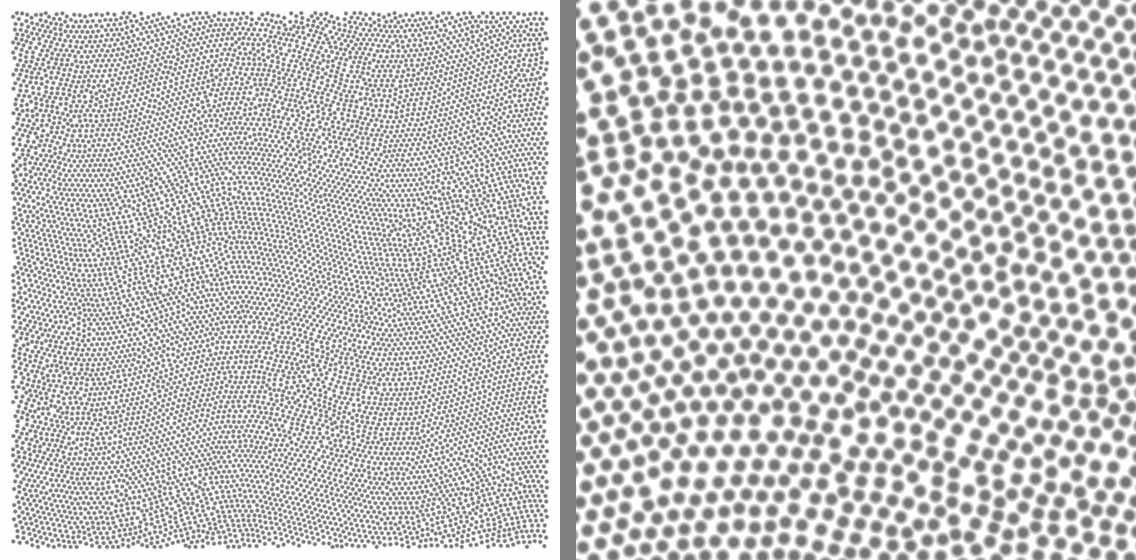
Left: the whole. Right: its middle third, enlarged.
A three.js fragment shader for this pattern:

```glsl
// Evenly scattered small grey dots (relaxed blue noise) in a square with a white margin.
varying vec2 vUv;

const vec3 PAPER = vec3(0.995);
const vec3 DOT = vec3(0.46);
const float MARGIN = 0.0234;      // centres of the outermost dots, from the canvas edge
const float CELLS = 100.0;        // side of the dotted square, in units of one dot's area
const float RADIUS = 0.0035;      // dot radius, in canvas units
const float SOFTNESS = 0.0014;    // half width of the smoothed dot edge
const vec2 PITCH = vec2(1.0746, 0.9306);  // column and row step of the hexagonal start grid
const float JITTER = 0.75;        // random start offset
const float BEND = 2.6;           // reach of the waves that turn the rows
const float BEND_RATE = 0.11;     // angular frequency of these waves
const float SPACING = 1.17;       // dots closer than this repel
const float STIFFNESS = 0.3;      // share of the overlap removed per pass
const vec2 FAR = vec2(-99.0);     // stands for places that hold no dot

const int WINDOW = 11;            // dots gathered per side; each pass trims two
const int PASSES = 4;

vec2 hash2(vec2 p) {
  vec2 k = vec2(dot(p, vec2(127.1, 311.7)), dot(p, vec2(269.5, 183.3)));
  return fract(sin(k) * 43758.5453);
}

// Area preserving shears that vary the direction of the rows, and their inverse.
vec2 bend(vec2 p) {
  p.x += BEND * sin(BEND_RATE * p.y);
  p.y -= BEND * sin(BEND_RATE * p.x);
  return p;
}

vec2 unbend(vec2 p) {
  p.y += BEND * sin(BEND_RATE * p.x);
  p.x -= BEND * sin(BEND_RATE * p.y);
  return p;
}

float rowShift(float row) {
  return 0.5 * mod(row, 2.0);
}

// Random start position of the dot that belongs to a grid cell.
vec2 startPoint(vec2 cell) {
  vec2 center = (cell + 0.5 + vec2(rowShift(cell.y), 0.0)) * PITCH;
  vec2 p = bend(center) + JITTER * (hash2(cell) - 0.5);
  bool outside = any(lessThan(p, vec2(0.0))) || any(greaterThan(p, vec2(CELLS)));
  return outside ? FAR : p;
}

// Displacement of p caused by a neighbour that is too close.
vec2 repel(vec2 p, vec2 neighbour) {
  vec2 away = p - neighbour;
  float d = max(length(away), 0.0001);
  return away / d * max(SPACING - d, 0.0) * STIFFNESS;
}

void main() {
  vec2 q = (vUv - MARGIN) / (1.0 - 2.0 * MARGIN) * CELLS;
  vec2 grid = unbend(q) / PITCH;
  float row = floor(grid.y);
  vec2 corner = vec2(floor(grid.x - rowShift(row)), row) - float(WINDOW / 2);

  // Gather the surrounding start points.
  vec2 points[121];
  for (int j = 0; j < WINDOW; j++) {
    for (int i = 0; i < WINDOW; i++) {
      points[j * WINDOW + i] = startPoint(corner + vec2(float(i), float(j)));
    }
  }

  // Relax in place: results shift one slot down and left, onto points no longer read.
  for (int k = 0; k < PASSES; k++) {
    int inner = WINDOW - 2 - 2 * k;
    for (int j = 0; j < WINDOW - 2; j++) {
      if (j >= inner) break;
      for (int i = 0; i < WINDOW - 2; i++) {
        if (i >= inner) break;
        vec2 p = points[(j + 1) * WINDOW + i + 1];
        vec2 push = vec2(0.0);
        for (int y = 0; y < 3; y++) {
          for (int x = 0; x < 3; x++) {
            push += repel(p, points[(j + y) * WINDOW + i + x]);
          }
        }
        points[j * WINDOW + i] = p.x < -50.0 ? p : clamp(p + push, 0.0, CELLS);
      }
    }
  }

  // Distance to the nearest of the 3 x 3 relaxed dots.
  float nearest = CELLS;
  for (int j = 0; j < 3; j++) {
    for (int i = 0; i < 3; i++) {
      nearest = min(nearest, distance(q, points[j * WINDOW + i]));
    }
  }
  nearest *= (1.0 - 2.0 * MARGIN) / CELLS;

  float ink = 1.0 - clamp((nearest - RADIUS + SOFTNESS) / (2.0 * SOFTNESS), 0.0, 1.0);
  gl_FragColor = vec4(mix(PAPER, DOT, ink), 1.0);
}
```
